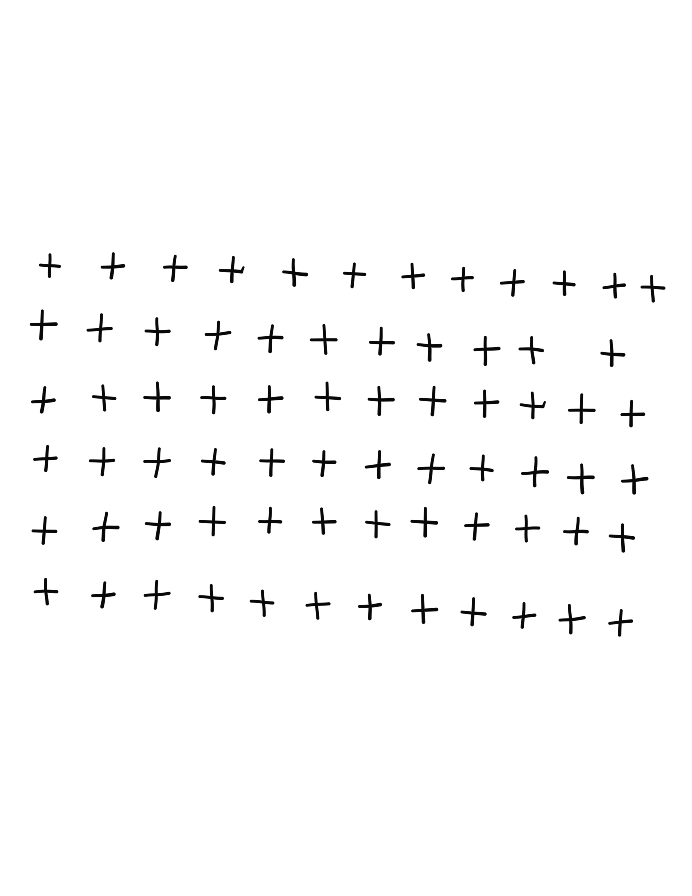
Reproduce this pattern procedurally as a Shadertoy shader.

```glsl
float hash(vec2 p) {
    return fract(sin(dot(p, vec2(127.1, 311.7))) * 43758.5453);
}

float signedHash(vec2 cell, float seed) {
    return 2.0 * hash(cell + seed * 17.3) - 1.0;
}

// Pen stroke whose radius grows from start to end
float stroke(vec2 p, vec2 a, vec2 b, float startRadius, float endRadius) {
    vec2 ab = b - a;
    float t = clamp(dot(p - a, ab) / dot(ab, ab), 0.0, 1.0);
    return length(p - a - ab * t) - mix(startRadius, endRadius, t);
}

// Bowed, drifting rows, in percent of canvas height from the top left
vec2 markCenter(float col, float row) {
    vec3 bow[6] = vec3[6](
        vec3(29.5, 0.24, 0.0), vec3(36.35, 0.31, 0.0),
        vec3(44.65, -0.18, 0.029), vec3(51.35, -0.05, 0.0235),
        vec3(59.25, -0.42, 0.043), vec3(66.05, 0.21, 0.009));
    vec2 center = vec2(4.95 + 6.54 * col - 0.052 * col * col,
                       dot(bow[int(row)], vec3(1.0, col, col * col)));
    center.x -= 0.075 * max(row - 3.0, 0.0) * col;

    // Wider spacing at the top, with its last pair crowded together
    if (row == 0.0) center.x += 0.5 + 0.53 * min(col, 6.0) - (col == 11.0 ? 1.4 : 0.0);
    // Gap before the end of the second row
    if (row == 1.0 && col == 10.0) center.x += 3.1;

    vec2 cell = vec2(col, row);
    return center + vec2(0.3, 0.16) * vec2(signedHash(cell, 1.0), signedHash(cell, 2.0));
}

float handCross(vec2 p, vec2 cell) {
    float size = 1.0 + 0.09 * signedHash(cell, 3.0);
    if (cell.y == 0.0) size *= 0.92;
    float lean = 0.12 * signedHash(cell, 4.0) - 0.03;
    float slope = 0.11 * signedHash(cell, 5.0);
    vec2 shift = 0.2 * vec2(signedHash(cell, 6.0), signedHash(cell, 7.0));

    // Slight bend in both strokes
    p += 0.05 * signedHash(cell, 8.0) * sin(p.yx * 1.9 + 6.0 * hash(cell));

    vec2 down = vec2(lean, 1.0) * 1.43 * size;
    vec2 across = vec2(1.0, slope) * 1.27 * size;
    float endRadius = 0.17 + 0.04 * hash(cell + 9.0);
    float d = stroke(p - vec2(0.0, shift.y), -down, down, 0.16, endRadius);
    d = min(d, stroke(p - vec2(shift.x, 0.0), -across, across, 0.16, endRadius));

    // Flick of the pen at the right tip
    if (cell.x == 3.0 + 3.0 * cell.y && cell.y != 1.0) {
        vec2 tip = across + vec2(shift.x, 0.0);
        d = min(d, stroke(p, tip, tip + vec2(0.2, -0.5), 0.16, 0.12));
    }
    return d;
}

void mainImage(out vec4 fragColor, in vec2 fragCoord) {
    vec2 p = vec2(fragCoord.x, iResolution.y - fragCoord.y) * 100.0 / iResolution.y;
    float pixel = 100.0 / iResolution.y;

    // Six rows of twelve, the second row one short
    float d = 100.0;
    for (float row = 0.0; row < 6.0; row++) {
        float count = row == 1.0 ? 11.0 : 12.0;
        for (float col = 0.0; col < count; col++) {
            vec2 local = p - markCenter(col, row);
            if (dot(local, local) < 9.0) d = min(d, handCross(local, vec2(col, row)));
        }
    }

    float ink = 1.0 - smoothstep(-0.5 * pixel, 0.5 * pixel, d);
    fragColor = vec4(mix(vec3(1.0), vec3(0.03), ink), 1.0);
}
```
